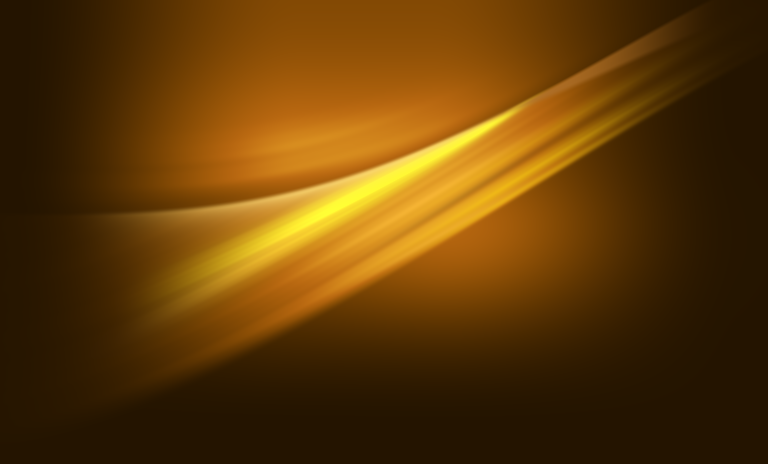
This background is drawn by a Shadertoy shader. Its source:

```glsl
#define AMBIENT 0.14
#define BACK_LIGHT 0.36
#define BODY_LIGHT 0.93
#define STREAK_DEPTH 0.06
#define PINCH_X 0.655
#define SOFT_EDGE 0.006
#define CREAM vec3(1.0, 0.89, 0.50)
#define YELLOW vec3(1.0, 0.98, 0.16)
#define GOLD vec3(0.98, 0.80, 0.06)
#define VEIL vec3(0.68, 0.44, 0.17)

float bell(float x, float center, float width) {
    float d = (x - center) / width;
    return exp(-d * d);
}

float fall(float a, float b, float x) {
    return 1.0 - smoothstep(a, b, x);
}

// Top outline of the sweeping ribbon
float crestCurve(float x) {
    float t = x - 0.1;
    return 0.537 + t * t * (0.312 + t * (1.27 - t));
}

// Lower outline of the bright fan
float fanCurve(float x) {
    float t = x - 0.65;
    return 0.741 + t * (1.1 + 0.2 * t);
}

// Bottom outline of the whole sheet
float sheetCurve(float x) {
    float t = x - 0.651;
    return 0.552 + t * (1.02 - 0.45 * t * t);
}

// Layered sines, stretched along the ribbon
float streaks(float across, float along) {
    float sum = 0.0, amp = 0.5, freq = 55.0;
    for (int i = 0; i < 4; i++) {
        sum += amp * sin(across * freq + along * 5.0 + float(i) * 1.9);
        freq *= 1.83;
        amp *= 0.62;
    }
    return sum;
}

// Brown to amber to gold
vec3 amber(float light) {
    float l = clamp(light, 0.0, 1.0);
    return vec3(l, 0.56 * l + 0.17 * smoothstep(0.7, 1.0, l), 0.24 * l * l * l * l);
}

void mainImage(out vec4 fragColor, in vec2 fragCoord) {
    vec2 p = fragCoord / iResolution.xy;
    float crest = p.y - crestCurve(p.x);
    float fan = p.y - fanCurve(p.x);
    float sheet = p.y - sheetCurve(p.x);
    float leftOfPinch = max(PINCH_X - p.x, 0.0);
    float rightOfPinch = max(p.x - PINCH_X, 0.0);

    // Backdrop with dark sides and floor
    float sides = smoothstep(0.02, 0.39, p.x) * fall(0.56, 0.96, p.x);
    float light = AMBIENT + BACK_LIGHT * sides * smoothstep(0.08, 0.56, p.y);
    light += 0.26 * sides * bell(p.y, 0.67, 0.19) * smoothstep(-0.02, 0.04, crest);
    light += 0.23 * bell(p.x, 0.60, 0.20) * bell(p.y, 0.49, 0.17);

    // Faint strands above the crest
    float strands = bell(crest, 0.07, 0.07) * bell(p.x, 0.36, 0.18);
    light += strands * (0.06 + 0.05 * streaks(crest * 0.7, p.x * 1.6));
    light -= 0.10 * bell(crest, 0.025, 0.022) * bell(p.x, 0.32, 0.13);

    // Glowing sheet between crest and bottom outline
    float inside = smoothstep(-SOFT_EDGE, 0.012 + 0.12 * leftOfPinch, sheet)
                 * fall(-SOFT_EDGE, SOFT_EDGE, crest);
    float reach = bell(p.x, 0.56, p.x < 0.56 ? 0.27 : 0.23);
    float body = inside * reach * (1.0 - 0.4 * smoothstep(0.7, 0.85, p.x));
    light = mix(light, BODY_LIGHT, 0.88 * body);
    light += STREAK_DEPTH * body * streaks(sheet, p.x * 0.4);
    vec3 color = amber(light);

    // Gold filaments near the bottom outline
    float filaments = 0.75 * bell(sheet, 0.042, 0.018) + 0.55 * bell(sheet, 0.009, 0.008)
                    + 0.35 * bell(sheet, 0.098, 0.016);
    filaments *= bell(p.x, 0.69, 0.14) * (0.85 + 0.25 * streaks(sheet * 1.6, 0.0));
    color = mix(color, GOLD * (1.0 - 0.9 * rightOfPinch), clamp(filaments, 0.0, 1.0));
    color *= 1.0 - 0.14 * bell(sheet, 0.074, 0.009) * bell(p.x, 0.66, 0.15);

    // Yellow fan opening to the left of the pinch
    float spread = 0.012 + 0.15 * leftOfPinch;
    float offset = fan - 0.17 * leftOfPinch;
    float beam = bell(offset, 0.0, offset < 0.0 ? spread * 0.85 : spread * 0.75);
    beam *= smoothstep(0.14, 0.52, p.x) * fall(0.61, 0.74, p.x);
    beam *= fall(-0.004, 0.008, crest);
    beam *= 1.0 + 0.22 * smoothstep(0.0, 0.2, leftOfPinch) * streaks(offset / (0.3 + leftOfPinch), 0.0);
    color = mix(color, YELLOW, clamp(beam * 1.15, 0.0, 1.0));
    float hem = bell(fan, 0.025, 0.028) * bell(p.x, 0.33, 0.11);
    color += vec3(0.10, 0.08, 0.07) * hem;

    // Cream highlight hanging under the crest
    float depth = 0.011 + 0.055 * leftOfPinch;
    float rim = exp(-max(-crest, 0.0) / depth) * fall(-0.005, 0.010, crest);
    rim *= smoothstep(0.08, 0.43, p.x) * fall(0.55, 0.72, p.x);
    color = mix(color, CREAM, 0.88 * rim);

    // Pale veil rising to the right
    float veilWidth = 0.2 * rightOfPinch + 0.004;
    float veil = fall(-SOFT_EDGE, SOFT_EDGE, crest)
               * smoothstep(-veilWidth - 0.008, -veilWidth + 0.008, crest);
    veil *= smoothstep(0.63, 0.70, p.x) * fall(0.70, 0.94, p.x);
    color = mix(color, VEIL, 0.8 * veil);

    fragColor = vec4(clamp(color, 0.0, 1.0), 1.0);
}
```
